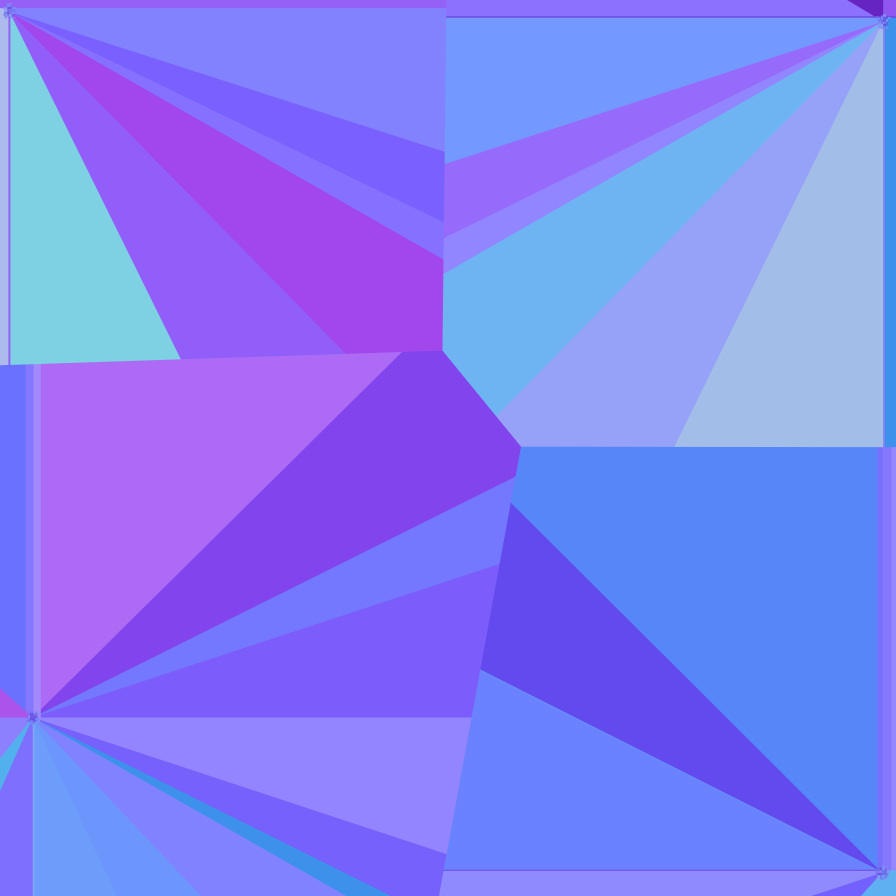
This texture map is drawn by a WebGL 2 fragment shader. Its source:

```glsl
#version 300 es
precision highp float;

#define CORE_RADIUS 0.0095
#define CORE_GRAIN 360.0
#define HAIRLINE 0.0007

uniform vec2 u_resolution;
out vec4 fragColor;

// Antialiased coverage of the side where the signed distance is positive
float cover(float d) {
    return clamp(d * min(u_resolution.x, u_resolution.y) + 0.5, 0.0, 1.0);
}

// Signed distance above a ray of given slope
float above(vec2 q, float slope) {
    return (q.y - slope * q.x) / sqrt(1.0 + slope * slope);
}

float hash(vec2 p) {
    vec3 h = fract(p.xyx * vec3(0.1031, 0.1030, 0.0973));
    h += dot(h, h.yzx + 33.33);
    return fract((h.x + h.y) * h.z);
}

// Flat wedges ordered from the horizontal axis to the vertical one
vec3 fan(vec2 q, float slopes[5], vec3 tints[6]) {
    vec3 col = tints[0];
    for (int i = 0; i < 5; i++) col = mix(col, tints[i + 1], cover(above(q, slopes[i])));
    return col;
}

vec3 topLeft(vec2 r) {
    vec3 col = fan(vec2(r.x, -r.y), float[5](0.322, 0.485, 0.571, 1.017, 2.027),
        vec3[6](vec3(0.51, 0.51, 1.0), vec3(0.48, 0.38, 1.0), vec3(0.52, 0.44, 1.0),
                vec3(0.63, 0.28, 0.92), vec3(0.57, 0.37, 0.98), vec3(0.49, 0.82, 0.885)));
    vec3 violet = vec3(0.58, 0.38, 0.97);
    col = mix(col, violet, cover(0.0012 - r.x));
    col = mix(col, vec3(0.68, 0.73, 0.93), cover(-0.001 - r.x));
    return mix(col, violet, cover(r.y - 0.004));
}

vec3 topRight(vec2 r) {
    vec3 col = fan(vec2(-r.x, -r.y), float[5](0.325, 0.493, 0.574, 1.020, 2.036),
        vec3[6](vec3(0.45, 0.595, 1.0), vec3(0.59, 0.42, 0.99), vec3(0.57, 0.525, 1.0),
                vec3(0.43, 0.705, 0.95), vec3(0.59, 0.635, 0.97), vec3(0.635, 0.745, 0.91)));
    col = mix(col, vec3(0.50, 0.50, 0.95), cover(r.x));
    col = mix(col, vec3(0.24, 0.57, 0.92), cover(r.x - 0.002));
    col = mix(col, vec3(0.55, 0.44, 1.0), cover(r.y - 0.0052));
    col = mix(col, vec3(0.42, 0.25, 0.85), cover(HAIRLINE - abs(r.y - 0.0052)));
    col = mix(col, vec3(0.40, 0.14, 0.76), cover(above(vec2(-r.x, r.y), 0.6)) * cover(r.y - 0.006));
    return mix(col, vec3(0.56, 0.34, 0.94), cover(r.x) * cover(r.y - 0.006));
}

vec3 bottomLeft(vec2 r) {
    vec3 orchid = vec3(0.675, 0.415, 0.96);
    vec3 purple = vec3(0.51, 0.265, 0.93);
    vec3 upper = fan(r, float[5](0.329, 0.499, 0.7, 0.99, 2.0),
        vec3[6](vec3(0.485, 0.36, 0.98), vec3(0.455, 0.47, 1.0), purple, purple, orchid, orchid));
    upper = mix(upper, vec3(0.64, 0.54, 0.98), cover(0.009 - r.x));
    upper = mix(upper, vec3(0.52, 0.47, 1.0), cover(0.001 - r.x));
    upper = mix(upper, vec3(0.415, 0.445, 1.0), cover(-0.008 - r.x));
    upper = mix(upper, vec3(0.67, 0.33, 0.92), cover(-above(vec2(-r.x, r.y), 0.9)));

    vec3 lower = fan(vec2(r.x, -r.y), float[5](0.33, 0.498, 0.569, 1.06, 2.125),
        vec3[6](vec3(0.575, 0.52, 1.0), vec3(0.465, 0.38, 0.99), vec3(0.24, 0.57, 0.92),
                vec3(0.50, 0.51, 1.0), vec3(0.425, 0.59, 0.985), vec3(0.425, 0.615, 0.98)));
    vec2 q = vec2(-r.x, -r.y);
    vec3 side = mix(vec3(0.55, 0.50, 1.0), vec3(0.32, 0.69, 0.93), cover(above(q, 1.25)));
    side = mix(side, vec3(0.49, 0.44, 1.0), cover(above(q, 2.25)));
    lower = mix(lower, side, cover(-r.x));
    lower = mix(lower, vec3(0.52, 0.66, 0.98), cover(HAIRLINE - abs(r.x - 0.001)));
    return mix(lower, upper, cover(r.y));
}

vec3 bottomRight(vec2 r) {
    vec2 q = vec2(-r.x, r.y);
    vec3 azure = vec3(0.34, 0.525, 0.975);
    vec3 periwinkle = vec3(0.415, 0.51, 1.0);
    vec3 indigo = vec3(0.39, 0.29, 0.935);
    vec3 col = fan(q, float[5](0.33, 0.504, 0.7, 0.997, 2.0),
        vec3[6](periwinkle, periwinkle, indigo, indigo, azure, azure));
    col = mix(col, vec3(0.40, 0.55, 1.0), cover(HAIRLINE - abs(above(q, 0.504))));
    // Narrow vertical bands on the right
    col = mix(col, vec3(0.47, 0.44, 0.98), cover(r.x + 0.005));
    col = mix(col, vec3(0.52, 0.47, 1.0), cover(r.x - 0.001));
    col = mix(col, vec3(0.58, 0.53, 1.0), cover(r.x - 0.0105));
    // Strip below the horizontal
    q = vec2(-r.x, -r.y);
    vec3 strip = mix(vec3(0.565, 0.54, 1.0), vec3(0.45, 0.38, 1.0), cover(above(q, 0.33)));
    strip = mix(strip, vec3(0.37, 0.69, 0.94), cover(above(q, 1.1)));
    col = mix(col, strip, cover(0.0026 - r.y));
    return mix(col, vec3(0.46, 0.33, 0.93), cover(HAIRLINE - abs(r.y - 0.0026)) * cover(-r.x));
}

void main() {
    vec2 p = gl_FragCoord.xy / u_resolution;
    vec2 hubs[4] = vec2[4](vec2(0.0104, 0.987), vec2(0.9857, 0.9759),
                           vec2(0.0365, 0.1992), vec2(0.9844, 0.026));
    vec3 tints[4] = vec3[4](topLeft(p - hubs[0]), topRight(p - hubs[1]),
                            bottomLeft(p - hubs[2]), bottomRight(p - hubs[3]));
    vec3 sum = vec3(0.0);
    float total = 0.0;
    for (int i = 0; i < 4; i++) {
        // Speckled core where the wedges meet
        vec2 r = p - hubs[i];
        float grain = hash(floor(r * CORE_GRAIN) + 50.0 + float(i) * 17.0);
        vec3 speck = mix(vec3(0.36, 0.24, 0.86), vec3(0.52, 0.62, 0.98), grain);
        vec3 tint = mix(tints[i], speck, 0.75 * cover(CORE_RADIUS * (0.5 + 0.5 * grain) - length(r)));

        // Voronoi cell of this hub, bounded by smooth bisectors
        float weight = 1.0;
        for (int j = 0; j < 4; j++) {
            if (j == i) continue;
            vec2 s = p - hubs[j];
            weight *= cover((dot(s, s) - dot(r, r)) / (2.0 * distance(hubs[i], hubs[j])));
        }
        sum += tint * weight;
        total += weight;
    }
    fragColor = vec4(sum / max(total, 0.0001), 1.0);
}
```
